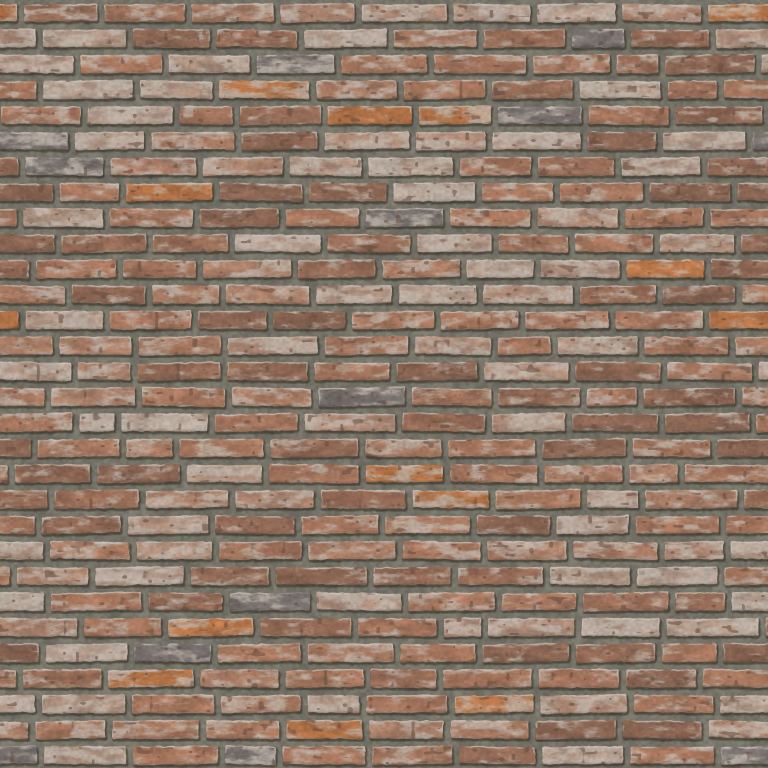
A Shadertoy shader for this texture:

```glsl
// Weathered wall of long clay bricks in thirty courses with grey recessed mortar.

// Layout: lengths are measured in course heights unless noted
const float COURSES = 30.0;
const float STRETCHERS = 8.0;          // full bricks per course, plus one short brick
const float SHORTEST = 0.5;            // short brick, relative to a full one
const float JOINT_JITTER = 0.14;       // relative to a full brick
const float JOINT_WIDTH = 0.27;
const float BRICK_HEIGHT = 0.71;
const float CORNER = 0.07;
const float RAGGED = 0.09;
const float RIM_WIDTH = 0.10;
const vec2 SHADOW_SHIFT = vec2(0.04, -0.07);
const float SHADOW_BLUR = 0.09;

const vec3 MORTAR = vec3(0.46, 0.45, 0.41);
const vec3 MORTAR_SHADE = vec3(0.31, 0.29, 0.245);
const vec3 CLAY = vec3(0.64, 0.455, 0.36);
const vec3 BROWN = vec3(0.53, 0.39, 0.32);
const vec3 PALE = vec3(0.67, 0.58, 0.52);
const vec3 ORANGE = vec3(0.70, 0.45, 0.28);
const vec3 SLATE = vec3(0.46, 0.43, 0.42);
const vec3 CHALK = vec3(0.75, 0.71, 0.67);

float hash(vec2 p) {
    vec3 a = fract(p.xyx * 0.1031);
    a += dot(a, a.yzx + 33.33);
    return fract((a.x + a.y) * a.z);
}

float noise(vec2 p) {
    vec2 i = floor(p), f = fract(p);
    f = f * f * (3.0 - 2.0 * f);
    return mix(mix(hash(i), hash(i + vec2(1, 0)), f.x),
               mix(hash(i + vec2(0, 1)), hash(i + vec2(1, 1)), f.x), f.y);
}

float fbm(vec2 p) {
    float sum = 0.0, amp = 0.53;
    for (int i = 0; i < 4; i++) {
        sum += amp * noise(p);
        p = p * 2.03 + 17.3;
        amp *= 0.5;
    }
    return sum;
}

float roundedBox(vec2 p, vec2 halfSize) {
    vec2 e = abs(p) - halfSize + CORNER;
    return length(max(e, 0.0)) + min(max(e.x, e.y), 0.0) - CORNER;
}

// Finds the brick at x (0..1) in a course: local x, half length, index
vec3 findBrick(float x, float course) {
    float shortLength = mix(SHORTEST, 1.0, hash(vec2(course, 3.7)));
    float total = STRETCHERS + shortLength;
    float shift = floor(9.0 * hash(vec2(course, 8.1))) + 0.5 * mod(course, 2.0)
                + 0.3 * hash(vec2(course, 5.3));
    float u = fract(x + shift / total) * total;
    float left = 0.0, right = 0.0, index = 0.0;
    for (float k = 0.0; k <= STRETCHERS; k++) {
        float jitter = JOINT_JITTER * (hash(vec2(k + 21.0, course)) - 0.5);
        right = shortLength + k + (k < STRETCHERS ? jitter : 0.0);
        index = k;
        if (u < right) break;
        left = right;
    }
    float unit = COURSES / total;
    return vec3((u - 0.5 * (left + right)) * unit,
                0.5 * ((right - left) * unit - JOINT_WIDTH), index);
}

vec3 brickColor(vec2 q, vec2 seed, float kind, float tone, float depth, float halfHeight) {
    vec3 base = mix(BROWN, CLAY, smoothstep(0.0, 0.4, tone));
    base = mix(base, PALE, smoothstep(0.5, 1.0, tone));
    if (kind > 0.95) base = ORANGE;
    if (kind < 0.03) base = SLATE;

    // Clouded firing tones, lime bloom and fine grain
    float cloud = fbm(q * vec2(1.3, 3.0) + seed);
    float bloom = fbm(q * vec2(1.6, 4.0) + seed.yx + 9.0);
    float grain = noise(q * 9.0 + seed);
    vec3 col = base * (0.82 + 0.36 * cloud);
    col = mix(col, CHALK, 0.75 * smoothstep(0.40, 0.75, bloom + 0.28 * (tone - 0.5)));
    col *= 0.94 + 0.12 * grain;

    // Dark pits
    float pit = smoothstep(0.80, 0.92, noise(q * vec2(4.0, 5.5) + seed + 31.0));
    col = mix(col, BROWN * 0.75, 0.55 * pit);

    // Chipped pale rim, strongest along the top; dim lower edge
    float height = q.y / halfHeight;
    float rim = 1.0 - smoothstep(0.0, RIM_WIDTH * (0.5 + bloom), depth);
    float chips = smoothstep(0.2, 0.65, noise(q * vec2(3.0, 6.0) + seed + 5.0));
    col = mix(col, CHALK * 1.08, rim * chips * mix(0.25, 0.9, smoothstep(-0.6, 0.9, height)));
    return col * mix(0.84, 1.0, smoothstep(-1.05, -0.65, height));
}

void mainImage(out vec4 fragColor, in vec2 fragCoord) {
    vec2 uv = fragCoord / iResolution.xy;
    float course = floor(uv.y * COURSES);
    vec3 brick = findBrick(uv.x, course);
    vec2 id = vec2(brick.z, course);
    vec2 seed = 60.0 * vec2(hash(id + 11.0), hash(id + 47.0));

    // Outline with slight tilt, varied height and worn edges
    vec2 q = vec2(brick.x, fract(uv.y * COURSES) - 0.5);
    q.y += 0.05 * (hash(id + 71.0) - 0.5) * q.x;
    vec2 halfSize = vec2(brick.y, 0.5 * BRICK_HEIGHT * mix(0.94, 1.04, hash(id + 83.0)));
    float wear = RAGGED * (fbm(q * 4.0 + seed) - 0.45);
    float dist = roundedBox(q, halfSize) + wear;
    float shadowDist = roundedBox(q - SHADOW_SHIFT, halfSize) + wear;

    // Sandy mortar under the brick's shadow
    vec2 wall = uv * COURSES;
    float sand = 0.6 * fbm(wall * 2.0) + 0.4 * noise(wall * 8.0);
    vec3 mortar = MORTAR * (0.80 + 0.40 * sand);
    float shadow = 1.0 - smoothstep(-0.02, SHADOW_BLUR, shadowDist);
    mortar = mix(mortar, MORTAR_SHADE * (0.8 + 0.4 * sand), shadow);

    vec3 face = brickColor(q, seed, hash(id + 97.0), hash(id + 131.0), -dist, halfSize.y);
    float aa = 0.75 * COURSES / iResolution.y;
    fragColor = vec4(mix(face, mortar, smoothstep(-aa, aa, dist)), 1.0);
}
```
